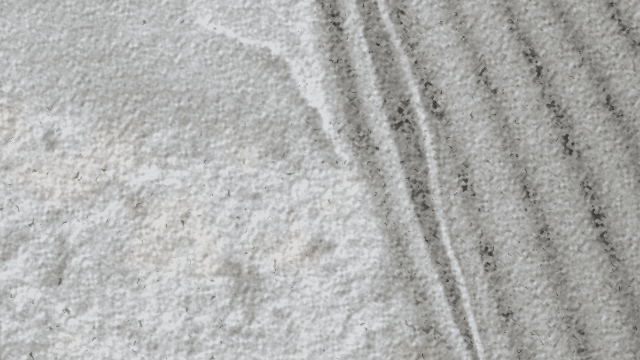
This texture is drawn by a Shadertoy shader. Its source:

```glsl
const vec3 SHADE_TINT = vec3(0.004, 0.0, -0.016);
const vec3 LIGHT_TINT = vec3(-0.009, 0.0, 0.007);
const vec3 WARM = vec3(0.012, 0.0, -0.012);
const float PLASTER_TONE = 0.732;
const float RIB_TONE = 0.655;
const float LUMP_SCALE = 25.0;
const float LUMP_RELIEF = 0.32;
const float PIT_DEPTH = 0.10;
const float GRAIN_SCALE = 95.0;
const float GRAIN_RELIEF = 0.14;
const float PORE_DEPTH = 0.10;
const vec2 LIGHT_STEP = vec2(-0.010, 0.012);
const vec2 SHADOW_SHIFT = vec2(0.022, 0.014);
const mat2 TILT = mat2(0.8, 0.6, -0.6, 0.8);

float hash(vec2 p) {
    vec3 q = fract(p.xyx * 0.1031);
    q += dot(q, q.yzx + 33.33);
    return fract((q.x + q.y) * q.z);
}

float noise(vec2 p) {
    vec2 i = floor(p), f = fract(p);
    f = f * f * (3.0 - 2.0 * f);
    return mix(mix(hash(i), hash(i + vec2(1, 0)), f.x),
               mix(hash(i + vec2(0, 1)), hash(i + vec2(1, 1)), f.x), f.y);
}

float fbm(vec2 p) {
    float sum = 0.0, amp = 0.5;
    for (int i = 0; i < 4; i++) {
        sum += amp * noise(p);
        p = 2.0 * TILT * p + 17.3;
        amp *= 0.5;
    }
    return sum;
}

// Soft band of half width w around zero
float band(float d, float w) {
    return 1.0 - smoothstep(0.2 * w, w, abs(d));
}

float segmentDist(vec2 p, vec2 a, vec2 b) {
    vec2 ap = p - a, ab = b - a;
    return length(ap - ab * clamp(dot(ap, ab) / dot(ab, ab), 0.0, 1.0));
}

// Torn lip of the plaster skin
float lipDist(vec2 p) {
    vec2 lip[6] = vec2[6](vec2(0.56, 0.95), vec2(0.61, 0.92), vec2(0.80, 0.835),
                          vec2(0.84, 0.755), vec2(0.89, 0.675), vec2(0.955, 0.555));
    float d = 9.0;
    for (int i = 0; i < 5; i++) d = min(d, segmentDist(p, lip[i], lip[i + 1]));
    return d;
}

// Short dark strokes, at most one per cell
float flecks(vec2 p, float density) {
    p += 0.5 * vec2(noise(p * 3.0), noise(p * 3.0 + 40.0));
    vec2 cell = floor(p);
    float h = hash(cell + 5.0), angle = 6.2832 * hash(cell + 71.0);
    vec2 d = fract(p) - 0.5 - 0.3 * (vec2(hash(cell + 13.0), hash(cell + 29.0)) - 0.5);
    d = mat2(cos(angle), sin(angle), -sin(angle), cos(angle)) * d;
    float dist = length(vec2(max(abs(d.x) - 0.2 * hash(cell + 3.0), 0.0), d.y));
    return step(h, density) * (1.0 - smoothstep(0.02, 0.15, dist));
}

float lumps(vec2 p) {
    return fbm(mat2(0.9, 0.35, -0.35, 0.9) * p * LUMP_SCALE);
}

void mainImage(out vec4 fragColor, in vec2 fragCoord) {
    vec2 p = fragCoord / iResolution.y;
    float t = 1.0 - p.y;
    float broad = fbm(p * 4.0), patches = fbm(p * 17.0 + 8.0);
    float x = p.x + 0.010 * (noise(p * 9.0) - 0.5) + 0.005 * (noise(p * 40.0) - 0.5);

    // Curves of the two sharp ridges, and the masks of the zones
    float ridgeA = 0.96 + 0.20 * t + 0.14 * t * t;
    float ridgeB = 1.065 + 0.315 * t - 0.05 * t * t + 0.012 * sin(9.0 * t - 1.0);
    float a = x - ridgeA, b = x - ridgeB, gap = ridgeB - ridgeA;
    float plaster = 1.0 - smoothstep(-0.14, -0.05, a + 0.05 * (patches - 0.5));
    float crustTop = 0.22 + 0.23 * p.x;
    float crust = smoothstep(-0.08, 0.10, t - crustTop + 0.25 * (broad - 0.5)) * plaster;

    // Plaster: fine skin above, pitted crust below
    float relief = lumps(p) - lumps(p + LIGHT_STEP);
    float tone = mix(RIB_TONE, PLASTER_TONE, plaster);
    tone += relief * LUMP_RELIEF * mix(0.2, mix(0.4, 1.0, crust), plaster);
    tone += crust * (0.035 + 0.13 * (lumps(p + 3.0) - 0.47));
    tone -= crust * PIT_DEPTH * smoothstep(0.5, 0.72, fbm(TILT * p * vec2(17.0, 14.0) + 4.0));
    tone += plaster * 0.13 * (broad - 0.47);
    tone -= plaster * 0.04 * band(t - crustTop + 0.03, 0.10) * smoothstep(0.1, 0.7, p.x);
    tone -= 0.09 * smoothstep(0.62, 1.0, length(p - vec2(0.5, 0.55))) * plaster;

    // Wide ribs fanning out to the right
    float rib = (x - 1.1 - 0.38 * t + 0.03 * t * t) / (0.145 + 0.075 * t - 0.05 * t * t);
    float phase = fract(rib);
    float valley = 1.0 - smoothstep(0.0, 0.26, min(phase, 1.3 * (1.0 - phase)));
    float ribZone = smoothstep(0.005, 0.03, b);
    tone += ribZone * (0.035 * sin(6.2832 * (phase - 0.28)) - 0.05 * valley + 0.025);
    tone -= ribZone * 0.07 * smoothstep(1.25, 1.8, p.x + 0.15 * p.y);

    // Ridge with a crisp right flank, then the channels beside it
    float flank = 0.28 * gap;
    float leftOfFlank = 1.0 - smoothstep(flank - 0.008, flank + 0.010, a);
    float channel = (1.0 - leftOfFlank) * (1.0 - smoothstep(0.72, 0.95, a / gap));
    float sideChannel = band(a + 0.047, 0.045) * (1.0 - smoothstep(0.3, 0.6, t));
    float foot = band(a + 0.065, 0.045) * smoothstep(0.45, 0.6, t);
    tone -= 0.11 * channel + 0.10 * sideChannel + 0.035 * foot;
    tone += 0.08 * smoothstep(-0.04, 0.0, a) * leftOfFlank;
    tone += 0.03 * band(a - flank + 0.012, 0.012);
    tone += band(b, 0.016) * (0.06 + 0.09 * noise(vec2(p.y * 14.0, 2.0)));
    tone -= 0.06 * band(b - 0.024, 0.022);

    // Torn lip, lit on its upper side, and the fins that meet it
    vec2 q = p + 0.025 * (vec2(noise(p * 16.0), noise(p * 16.0 + 31.0)) - 0.5);
    q += 0.014 * (vec2(noise(p * 50.0), noise(p * 50.0 + 31.0)) - 0.5);
    float fin = segmentDist(q, vec2(0.845, 1.02), vec2(0.872, 0.80));
    fin = min(fin, segmentDist(q, vec2(0.862, 0.86), vec2(0.900, 0.66)));
    float faintFin = segmentDist(q, vec2(0.71, 1.02), vec2(0.85, 0.90));
    faintFin = min(faintFin, segmentDist(q, vec2(0.53, 0.86), vec2(0.585, 0.96)));
    float shadow = band(lipDist(q + SHADOW_SHIFT), 0.032);
    tone -= 0.08 * shadow * smoothstep(0.55, 0.85, p.x);
    float lit = 0.08 * band(lipDist(q), 0.014) + 0.05 * band(lipDist(q - 0.5 * SHADOW_SHIFT), 0.03);
    tone += lit * (0.5 + patches) + 0.085 * band(fin, 0.030) + 0.05 * band(faintFin, 0.016);
    tone += 0.06 * band(length((q - vec2(0.56, 0.975)) * vec2(1.0, 1.3)), 0.06);

    // Grain and pores
    vec2 g = TILT * p;
    float grain = noise(g * GRAIN_SCALE) - noise((g + TILT * LIGHT_STEP * 0.5) * GRAIN_SCALE);
    tone += GRAIN_RELIEF * grain + PORE_DEPTH * (noise(g * 165.0) - 0.5);
    tone -= 0.09 * (1.0 - plaster) * smoothstep(0.72, 0.95, noise(g * 110.0 + 50.0));

    // Dirt gathers in the valleys and along the torn lip
    float dirt = max(ribZone * valley, max(0.7 * channel, 0.8 * sideChannel));
    dirt = max(dirt, 0.7 * band(length((p - vec2(0.93, 0.58)) * vec2(1.0, 0.8)), 0.12));
    dirt = max(dirt, 0.6 * foot);
    float clusters = smoothstep(0.42, 0.68, patches) * dirt;
    tone -= 0.32 * clusters * smoothstep(0.42, 0.8, noise(g * 115.0 + 9.0));
    tone -= 0.20 * flecks(p * 46.0, 0.08 + 0.3 * dirt) * smoothstep(0.38, 0.6, broad + 0.3 * dirt);
    tone -= 0.22 * flecks(p * 24.0 + 6.0, 0.07) * mix(0.2, 1.0, crust);

    tone = clamp(tone, 0.24, 0.86);
    vec3 color = tone + mix(SHADE_TINT, LIGHT_TINT, smoothstep(0.55, 0.82, tone));
    color += WARM * crust * smoothstep(0.45, 0.7, fbm(p * 6.0 + 20.0));
    fragColor = vec4(color, 1.0);
}
```
